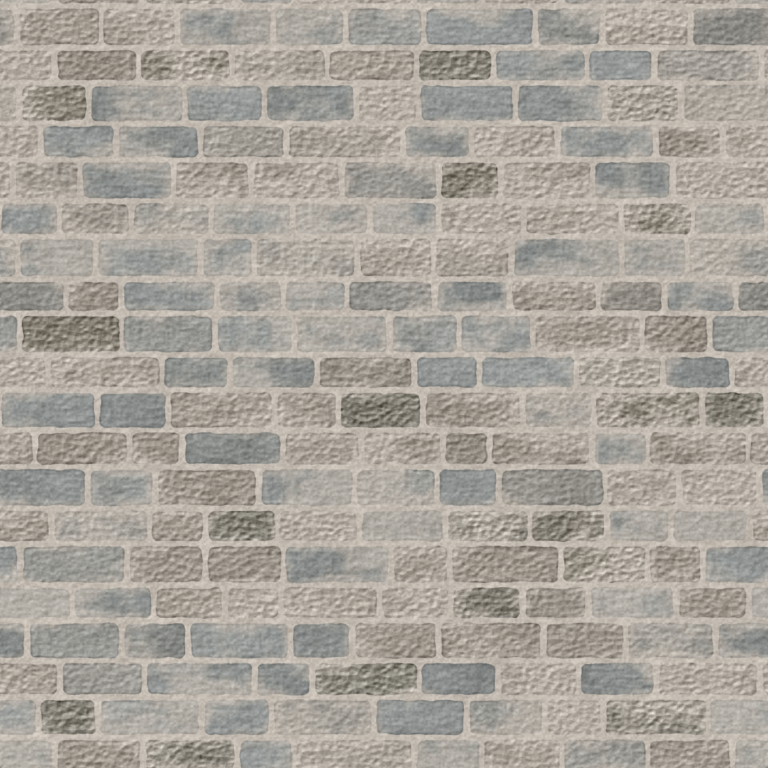
Give the GLSL for this texture, as a WebGL 2 fragment shader.

```glsl
#version 300 es
precision highp float;
// Weathered grey brick wall: twenty courses, alternately tall and short, with
// uneven joints. Each brick is a wobbly rounded box, tinted by a hash, with
// relief from cellular noise and pale lime smeared over it. Tiles seamlessly.

#define COURSE_PAIRS 10.0   // one tall and one short course each
#define TALL_SHARE 0.535    // part of a pair taken by the tall course
#define TOP_OFFSET 0.008    // drop of the first bed joint
#define BRICKS 9.0          // bricks per course, some short ones have one more
#define JITTER 0.42         // unevenness of the upright joints
#define JOINT_WIDTH 0.0075
#define CORNER 0.007
#define WOBBLE 0.0045
#define ROUGHNESS 0.42
#define SMEAR 0.72

uniform vec2 u_resolution;
out vec4 fragColor;

const vec3 LIME = vec3(0.765, 0.732, 0.692);
const vec3 COOL = vec3(0.555, 0.568, 0.560);
const vec3 WARM = vec3(0.635, 0.602, 0.562);
const vec3 DARK = vec3(0.520, 0.500, 0.455);

float hash(vec2 p) {
    vec3 q = fract(p.xyx * 0.1031);
    q += dot(q, q.yzx + 33.33);
    return fract((q.x + q.y) * q.z);
}

// Value noise over the unit square, repeating after freq cells
float noise(vec2 uv, vec2 freq) {
    vec2 p = uv * freq, c = floor(p), f = p - c;
    f *= f * (3.0 - 2.0 * f);
    vec2 a = mod(c, freq), b = mod(c + 1.0, freq);
    return mix(mix(hash(a), hash(vec2(b.x, a.y)), f.x),
               mix(hash(vec2(a.x, b.y)), hash(b), f.x), f.y);
}

float layered(vec2 uv, vec2 freq) {
    float sum = 0.0, weight = 0.5;
    for (int i = 0; i < 4; i++) {
        sum += weight * noise(uv, freq);
        freq *= 2.0;
        weight *= 0.5;
    }
    return sum / 0.9375;
}

// Distance to the nearest scattered point, repeating after freq cells
float cellular(vec2 uv, vec2 freq) {
    vec2 p = uv * freq, c = floor(p);
    float nearest = 4.0;
    for (int y = -1; y <= 1; y++)
        for (int x = -1; x <= 1; x++) {
            vec2 cell = c + vec2(x, y), id = mod(cell, freq);
            vec2 d = cell + vec2(hash(id), hash(id + 57.0)) - p;
            nearest = min(nearest, dot(d, d));
        }
    return sqrt(nearest);
}

float stoneHeight(vec2 uv) {
    return 0.65 * cellular(uv, vec2(84.0, 124.0)) + 0.5 * noise(uv, vec2(190.0, 230.0));
}

float jointAt(float i, float row, float count) {
    return (i + JITTER * (hash(vec2(mod(i, count), row + 40.0)) - 0.5)) / count;
}

float roundedBox(vec2 p, vec2 halfSize, float radius) {
    vec2 q = abs(p) - halfSize + radius;
    return length(max(q, 0.0)) + min(max(q.x, q.y), 0.0) - radius;
}

void main() {
    vec2 uv = gl_FragCoord.xy / u_resolution;

    // Course: counted downwards, tall then short
    float down = fract(1.0 - uv.y - TOP_OFFSET) * COURSE_PAIRS;
    float pairId = floor(down), inPair = fract(down);
    float split = TALL_SHARE + 0.04 * (hash(vec2(pairId, 9.0)) - 0.5);
    float isShort = step(split, inPair);
    float row = 2.0 * pairId + isShort;
    vec2 bed = mix(vec2(0.0, split), vec2(split, 1.0), isShort);

    // Brick: find the pair of uneven joints around this point
    float count = BRICKS + isShort * step(0.5, hash(vec2(row, 3.0)));
    float along = uv.x - (0.5 * isShort + 0.45 * hash(vec2(row, 5.0))) / count;
    float i = floor(along * count);
    i += step(jointAt(i + 1.0, row, count), along) - step(along, jointAt(i, row, count));
    float left = jointAt(i, row, count), right = jointAt(i + 1.0, row, count);
    vec2 id = vec2(mod(i, count), row);
    vec2 local = vec2(along - 0.5 * (left + right), (inPair - 0.5 * (bed.x + bed.y)) / COURSE_PAIRS);
    vec2 size = vec2(right - left, (bed.y - bed.x) / COURSE_PAIRS);
    float edge = roundedBox(local, 0.5 * (size - JOINT_WIDTH), CORNER);
    edge += WOBBLE * (layered(uv, vec2(64.0)) - 0.5);

    // Tint: cool smooth bricks, warm rough ones and a few dark ones
    float warmth = smoothstep(0.3, 0.75, hash(id + 11.0));
    float darkness = step(0.86, hash(id + 23.0));
    vec3 brick = mix(mix(COOL, WARM, warmth), DARK, 0.8 * darkness);
    brick += 0.07 * (hash(id + 31.0) - 0.5) + 0.10 * (layered(uv, vec2(28.0)) - 0.5);

    // Surface: relief lit from the upper left, fine streaks on cool bricks
    float relief = stoneHeight(uv) - stoneHeight(uv + vec2(-0.0015, 0.0018));
    float rough = max(mix(0.4, 1.0, warmth), 1.3 * darkness);
    float streak = noise(uv, vec2(50.0, 300.0)) + 0.5 * noise(uv, vec2(260.0, 60.0)) - 0.75;
    float grain = noise(uv, vec2(360.0)) - 0.5;

    // Lime smears, strongest near the joints
    float patches = layered(uv + 0.37, vec2(13.0, 17.0)) + 0.28 * (hash(id + 47.0) - 0.5);
    patches += 0.14 * smoothstep(-0.014, 0.0, edge) + 0.22 * (layered(uv, vec2(75.0)) - 0.5);
    float smear = SMEAR * smoothstep(0.45, 0.75, patches);
    brick *= 1.0 - 0.12 * smoothstep(-0.004, -0.0005, edge);
    brick = mix(brick, LIME * 0.97, smear);
    brick += ROUGHNESS * rough * relief + 0.07 * (1.0 - warmth) * streak + 0.07 * grain;

    // Mortar
    vec3 mortar = LIME + 0.10 * (layered(uv, vec2(40.0)) - 0.5) + 0.08 * grain + 0.12 * relief;

    float soft = max(0.0012, 0.75 / u_resolution.y);
    vec3 color = mix(brick, mortar, smoothstep(-soft, soft, edge));
    fragColor = vec4(clamp(color, 0.0, 1.0), 1.0);
}
```
